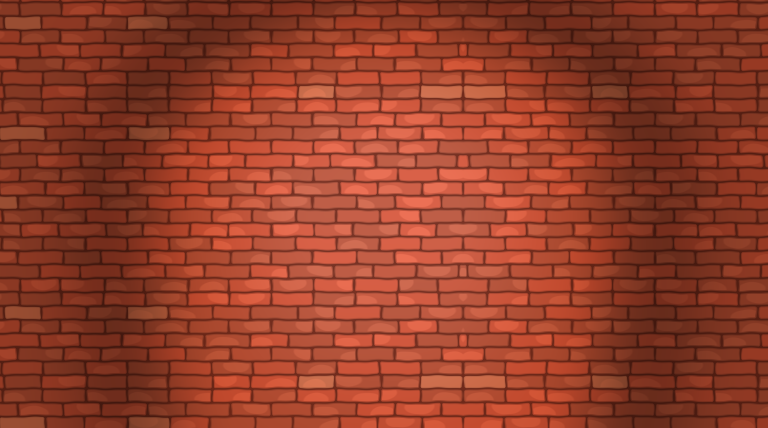
Give the GLSL for this texture, as a WebGL 1 fragment shader.

```glsl
precision highp float;
// Brick wall in running bond, 31 courses high and about 18 bricks across, lit by a soft arch of light.
// Courses repeat every 21 rows and mirror about a vertical seam; each brick is a rounded box
// with a hashed tone and a curved sheen, multiplied by the light colour.
uniform vec2 u_resolution;

float hash(vec2 p) {
  return fract(sin(dot(p, vec2(127.1, 311.7))) * 43758.5453);
}

// 1 when a whole-number value equals n
float is(float value, float n) {
  return 1.0 - step(0.5, abs(value - n));
}

float roundBox(vec2 p, vec2 halfSize, float radius) {
  vec2 d = abs(p) - halfSize + radius;
  return length(max(d, 0.0)) + min(max(d.x, d.y), 0.0) - radius;
}

// Light colour: pink core, saturated rim, dark halo, dim wall beyond
vec3 wallLight(vec2 p) {
  float d = length(p / vec2(0.54, p.y > 0.0 ? 0.48 : 1.15));
  float lit = smoothstep(1.14, 0.76, d);
  float core = smoothstep(0.98, 0.25, d) * smoothstep(-0.75, 0.0, p.y);
  float halo = exp(-pow((d - 1.22) / 0.22, 2.0));
  vec3 color = mix(vec3(0.57, 0.23, 0.145), vec3(0.72, 0.285, 0.175), lit);
  color = mix(color, vec3(0.82, 0.39, 0.295), core);
  return color * (1.0 - 0.22 * halo);
}

void main() {
  vec2 frag = gl_FragCoord.xy;
  float px = 31.0 / u_resolution.y;

  // Course units: one row is one unit, y runs down, x is measured from the seam
  vec2 q = vec2(frag.x - 0.603 * u_resolution.x, u_resolution.y - frag.y) * px;
  float side = q.x;
  q.x = abs(q.x);
  q.y += -0.16 + 0.03 * sin(q.x * 1.7 + q.y * 0.4) + 0.015 * sin(q.x * 4.3);
  float row = mod(floor(q.y), 21.0);

  // Alternate rows shift by about half a brick, a few leave a stub at the seam
  float odd = mod(row, 2.0);
  float shift = mix(0.57, 0.12 * is(mod(row, 8.0), 3.0), odd);
  shift = mix(shift, 1.0, is(row, 6.0));
  float along = q.x / 3.04 - shift;
  along += 0.07 * sin(q.x * 0.9) * sin(row * 5.0);
  float column = floor(along);
  vec2 brick = vec2(column, row);
  vec2 c = vec2((fract(along) - 0.5) * 3.04, fract(q.y) - 0.5);
  c.x += 0.025 * sin(c.y * 5.0 + 6.3 * hash(brick));

  // Brick body and its inner face
  float box = roundBox(c, vec2(1.46, 0.445), 0.15);
  float body = smoothstep(0.6 * px, -0.6 * px, box);
  float face = smoothstep(0.5 * px, -0.5 * px, box + 0.085);

  // Curved sheen over part of most bricks
  float pick = hash(brick + 7.3);
  vec2 center = vec2(2.6 * hash(brick + 3.1) - 1.3, pick > 0.6 ? 0.3 : -0.2);
  float lobe = length((c - center) * vec2(0.75, 1.35)) - 0.72;
  float sheen = smoothstep(px, -px, lobe) * face * step(0.3, pick);

  // Tone varies from dull to bright
  float tone = hash(brick + 11.7);
  vec3 albedo = mix(vec3(0.91, 0.95, 0.95), vec3(1.04, 0.98, 0.96), smoothstep(0.2, 0.8, tone));
  albedo *= 0.95 + 0.05 * face;
  albedo += sheen * vec3(0.09, 0.15, 0.17);

  // Occasional pale bricks beside the seam and at the far left
  float pale = is(row, 6.0) * (is(column, -1.0) + is(column, 2.0));
  float leftRows = is(row, 1.0) + is(row, 9.0);
  pale += step(side, 0.0) * (leftRows * is(column, 7.0)
        + (leftRows + is(row, 14.0)) * is(column, 10.0));
  albedo = mix(albedo, vec3(1.06, 1.38, 1.42) + 0.08 * sheen, 0.85 * min(pale, 1.0));

  // Mortar, with a soft shadow at the brick edges
  vec3 mortar = vec3(0.58, 0.52, 0.5);
  albedo *= 1.0 - 0.12 * smoothstep(-0.12, 0.0, box);
  vec3 surface = mix(mortar, albedo, body);

  vec2 lightPos = (frag - 0.5 * u_resolution) / u_resolution.y;
  gl_FragColor = vec4(surface * wallLight(lightPos), 1.0);
}
```
